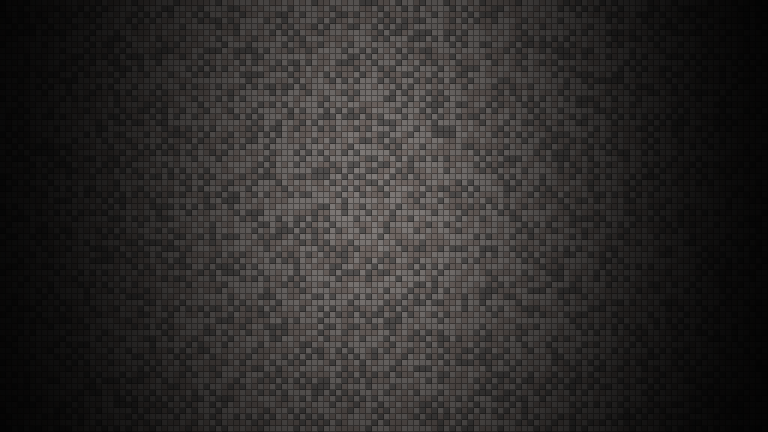
Reproduce this background procedurally as a Shadertoy shader.

```glsl
// Small warm-grey mosaic tiles lit by a soft central glow that fades to black at the sides.

const float ROWS = 72.0;
const float GROUT_WIDTH = 1.0 / 6.0;
const float GROUT_SHADE = 0.66;
const vec3 LIGHT_TILE = vec3(0.485, 0.465, 0.455);
const vec3 BROWN_TILE = vec3(0.43, 0.395, 0.38);
const vec3 DARK_TILE = vec3(0.325, 0.315, 0.31);

float hash(vec2 p) {
    return fract(sin(dot(p, vec2(127.1, 311.7))) * 43758.5453);
}

// Total grout length between zero and x, with one joint per unit.
float groutIntegral(float x, float width) {
    return floor(x) * width + min(fract(x), width);
}

// Share of a pixel that is covered by grout along one axis.
float groutCoverage(float x, float width, float pixel) {
    float a = groutIntegral(x - 0.5 * pixel, width);
    float b = groutIntegral(x + 0.5 * pixel, width);
    return (b - a) / pixel;
}

// Random choice of three tile colours; dark ones favour alternate cells.
vec3 tileColor(vec2 cell) {
    float checker = mod(cell.x + cell.y, 2.0);
    float darkShare = mix(0.1, 0.42, checker);
    float pick = hash(cell);
    vec3 color = pick < darkShare ? DARK_TILE
               : pick < darkShare + 0.3 ? BROWN_TILE : LIGHT_TILE;
    return color * mix(0.96, 1.04, hash(cell + 41.3));
}

// Elliptical falloff, tall and narrow relative to the canvas.
float glow(vec2 uv, vec2 center, vec2 radius) {
    vec2 d = (uv - center) / radius;
    return exp(-dot(d, d));
}

void mainImage(out vec4 fragColor, in vec2 fragCoord) {
    vec2 uv = fragCoord / iResolution.xy;
    float pixel = ROWS / iResolution.y;
    vec2 grid = fragCoord * pixel;

    // Tiles with joints on their right and lower sides
    vec3 color = tileColor(floor(grid));
    float jointX = groutCoverage(-grid.x, GROUT_WIDTH, pixel);
    float jointY = groutCoverage(grid.y, GROUT_WIDTH, pixel);
    float face = (1.0 - jointX) * (1.0 - jointY);
    color *= mix(GROUT_SHADE, 1.0, face);

    // Central light
    color *= glow(uv, vec2(0.49, 0.54), vec2(0.305, 0.76));
    fragColor = vec4(color, 1.0);
}
```
